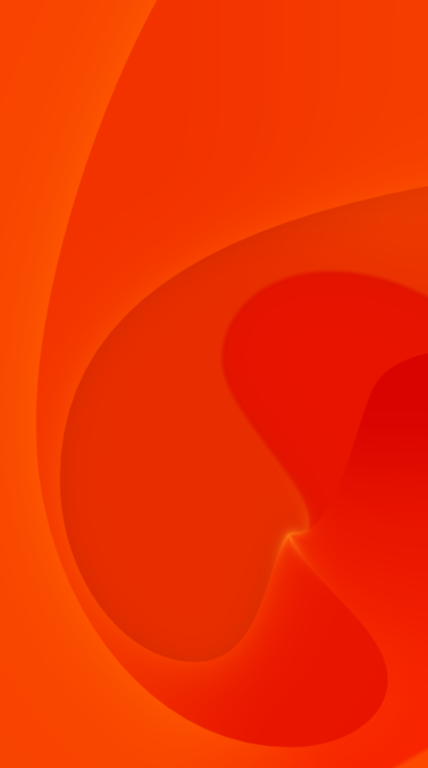
Reproduce this background procedurally as a WebGL 1 fragment shader.

```glsl
precision highp float;
// Folded swirl of warm paper-like layers curling into one pivot point.
// Cubic arcs give a distance and a side (from a ray cast to the left);
// each layer is a gradient with glow or shade along its arc.

uniform vec2 u_resolution;

// Lengths are in percent of the canvas height.
const int ARC_STEPS = 20;
const float EDGE = 0.16;         // half width of crisp edges
const float SOFT_EDGE = 0.45;    // half width of the petal edge
const float RIM_GLOW = 4.5;      // reach of the light behind the swirl
const float FOLD_GLOW = 3.0;     // reach of the light along the inner fold
const vec2 PIVOT = vec2(37.6, 30.3);
const vec2 PETAL_TIP = vec2(40.0, 31.0);

const vec3 ORANGE = vec3(0.97, 0.265, 0.0);
const vec3 BRIGHT = vec3(1.0, 0.35, 0.0);
const vec3 VERMILION = vec3(0.95, 0.20, 0.0);
const vec3 RUST = vec3(0.91, 0.18, 0.0);
const vec3 RUST_LIGHT = vec3(0.93, 0.23, 0.0);
const vec3 RED = vec3(0.91, 0.08, 0.0);
const vec3 SCARLET = vec3(0.97, 0.14, 0.0);
const vec3 CRIMSON = vec3(0.85, 0.01, 0.0);
const vec3 SPARK = vec3(1.0, 0.48, 0.08);

vec2 cubic(vec2 a, vec2 b, vec2 c, vec2 d, float t) {
  vec2 m = mix(b, c, t);
  return mix(mix(mix(a, b, t), m, t), mix(m, mix(c, d, t), t), t);
}

// x: distance to the arc, y: -1 if the ray to the left crosses it an odd number of times
vec2 arc(vec2 p, vec2 a, vec2 b, vec2 c, vec2 d) {
  vec2 result = vec2(1e4, 1.0);
  vec2 start = a;
  for (int i = 1; i <= ARC_STEPS; i++) {
    vec2 end = cubic(a, b, c, d, float(i) / float(ARC_STEPS));
    vec2 e = end - start;
    vec2 q = p - start;
    float along = clamp(dot(q, e) / dot(e, e), 0.0, 1.0);
    result.x = min(result.x, length(q - e * along));
    if ((start.y > p.y) != (end.y > p.y) && q.x > e.x * q.y / e.y) result.y = -result.y;
    start = end;
  }
  return result;
}

vec2 join(vec2 a, vec2 b) {
  return vec2(min(a.x, b.x), a.y * b.y);
}

float inside(float signedDist, float width) {
  return 1.0 - smoothstep(-width, width, signedDist);
}

void main() {
  vec2 p = gl_FragCoord.xy * 100.0 / u_resolution.y;

  // Outer sweep, running round the bottom lobe to the pivot
  vec2 outer = arc(p, vec2(24.0, 106.0), vec2(13.5, 90.0), vec2(4.3, 62.0), vec2(4.7, 44.0));
  outer = join(outer, arc(p, vec2(4.7, 44.0), vec2(4.7, 24.0), vec2(18.0, 2.7), vec2(37.8, 2.7)));
  outer = join(outer, arc(p, vec2(37.8, 2.7), vec2(45.0, 2.7), vec2(50.5, 6.5), vec2(50.5, 11.5)));
  outer = join(outer, arc(p, vec2(50.5, 11.5), vec2(50.5, 18.0), vec2(41.0, 23.5), PIVOT));

  // Inner fold, from the pivot round the left and off to the right
  vec2 fold = arc(p, PIVOT, vec2(34.5, 27.0), vec2(34.5, 13.8), vec2(25.4, 13.8));
  fold = join(fold, arc(p, vec2(25.4, 13.8), vec2(16.0, 13.8), vec2(7.8, 25.0), vec2(7.8, 37.5)));
  fold = join(fold, arc(p, vec2(7.8, 37.5), vec2(7.8, 59.0), vec2(26.0, 71.0), vec2(60.0, 76.5)));

  // Upper petal, and the hollow below it
  vec2 petal = arc(p, vec2(62.0, 57.5), vec2(55.0, 62.5), vec2(49.0, 64.7), vec2(43.0, 64.7));
  petal = join(petal, arc(p, vec2(43.0, 64.7), vec2(34.0, 64.7), vec2(28.6, 59.0), vec2(28.9, 52.8)));
  petal = join(petal, arc(p, vec2(28.9, 52.8), vec2(29.2, 46.0), vec2(41.5, 36.5), PETAL_TIP));
  vec2 hollow = arc(p, vec2(62.0, 54.6), vec2(53.0, 54.5), vec2(49.5, 52.0), vec2(48.2, 48.6));
  hollow = join(hollow, arc(p, vec2(48.2, 48.6), vec2(46.0, 43.0), vec2(44.0, 33.0), PETAL_TIP));
  vec2 hook = arc(p, PETAL_TIP, vec2(39.0, 30.2), vec2(38.5, 30.9), PIVOT);

  vec2 body = join(join(outer, hook), hollow);
  float bodyDist = body.x * body.y;
  float foldDist = fold.x * fold.y;
  float petalDist = petal.x * petal.y;

  // Ground: orange on the left, dark hollow fading to scarlet on the right
  float rightSide = smoothstep(18.0, 46.0, p.x);
  vec3 depth = mix(SCARLET, RED, smoothstep(6.0, 36.0, p.y));
  depth = mix(depth, CRIMSON, smoothstep(30.0, 49.0, p.y));
  vec3 ground = mix(ORANGE, depth, rightSide);
  ground = mix(ground, BRIGHT, exp(-outer.x / RIM_GLOW) * mix(0.75, 0.12, rightSide));
  float corner = dot(p - vec2(51.4, 0.0), normalize(vec2(2.6, -4.6)));
  ground = mix(ground, BRIGHT, 0.7 * smoothstep(-0.5, 0.4, corner));

  // Swirl arm: vermilion above, red in the bottom lobe, lit along the fold
  vec3 arm = mix(VERMILION, ORANGE, 0.6 * smoothstep(20.0, 56.0, p.x));
  float lobe = smoothstep(8.0, 36.0, p.x) * (1.0 - smoothstep(26.0, 40.0, p.y));
  arm = mix(arm, RED, lobe);
  arm = mix(arm, BRIGHT, 0.45 * exp(-fold.x / FOLD_GLOW));

  // Rust core, shaded at its rim, and the red petal over it
  vec3 core = mix(RUST, RUST_LIGHT, smoothstep(54.0, 76.0, p.y) * smoothstep(25.0, 55.0, p.x));
  core *= 1.0 - 0.05 * exp(-fold.x / 2.0);
  vec3 petalColor = RED * (1.0 - 0.03 * exp(-petal.x / 3.0));
  vec3 swirl = mix(arm, core, inside(foldDist, EDGE));
  swirl = mix(swirl, petalColor, inside(petalDist, SOFT_EDGE));

  vec3 color = mix(ground, swirl, inside(bodyDist, EDGE));

  // Light gathered on the edges that meet at the pivot
  float nearPivot = exp(-length(p - PIVOT) / 2.6);
  float seam = min(min(fold.x, outer.x), min(petal.x, hook.x));
  color = mix(color, SPARK, nearPivot * exp(-seam / 0.55));
  gl_FragColor = vec4(color, 1.0);
}
```
